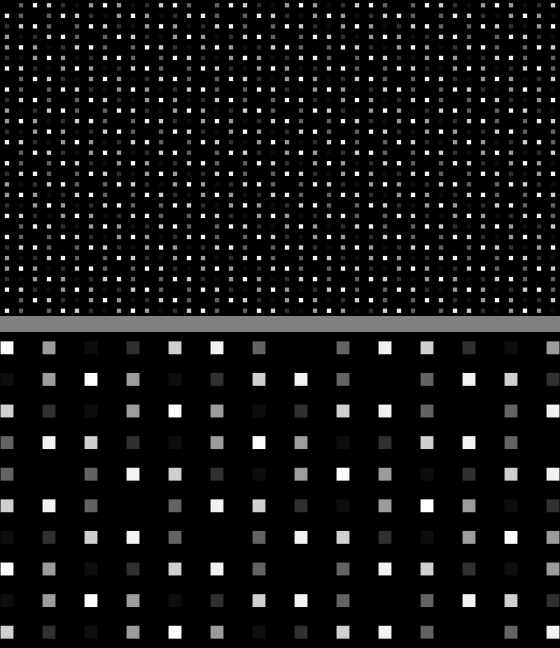
Top, the full canvas; bottom, a detail of the centre.
Give the GLSL for this pattern, as a Shadertoy shader.

```glsl
// Grid of small grey squares on black, lit by a slanted cosine wave.

const vec2 GRID = vec2(40.0, 30.0);       // repeats across and down
const float SQUARE_SIDE = 0.0136;         // in canvas heights
const float WAVE_PERIOD = 14.0 / 3.0;     // columns between crests
const float ROW_SHIFT = 2.0;              // columns the wave moves left per row up
const float FIRST_CREST = 13.0 / 3.0;     // crest column in the bottom row
const vec3 BACKGROUND = vec3(0.0);
const vec3 LIGHT = vec3(1.0);
const float TAU = 6.2831853;

// Brightness of one cell, from 0 to 1
float waveBrightness(vec2 cell) {
    float offset = cell.x + ROW_SHIFT * cell.y - FIRST_CREST;
    return 0.5 + 0.5 * cos(TAU * offset / WAVE_PERIOD);
}

// Smooth-edged coverage of a square centred on the origin
float squareCoverage(vec2 p, float side, float pixel) {
    vec2 inside = clamp((0.5 * side - abs(p)) / pixel + 0.5, 0.0, 1.0);
    return inside.x * inside.y;
}

void mainImage(out vec4 fragColor, in vec2 fragCoord) {
    // Cell index and position within the cell, in canvas heights
    vec2 gridPos = fragCoord / iResolution.xy * GRID;
    vec2 cellSize = vec2(iResolution.x / iResolution.y, 1.0) / GRID;
    vec2 local = (fract(gridPos) - 0.5) * cellSize;

    float coverage = squareCoverage(local, SQUARE_SIDE, 1.0 / iResolution.y);
    float brightness = waveBrightness(floor(gridPos));

    fragColor = vec4(mix(BACKGROUND, LIGHT, coverage * brightness), 1.0);
}
```
